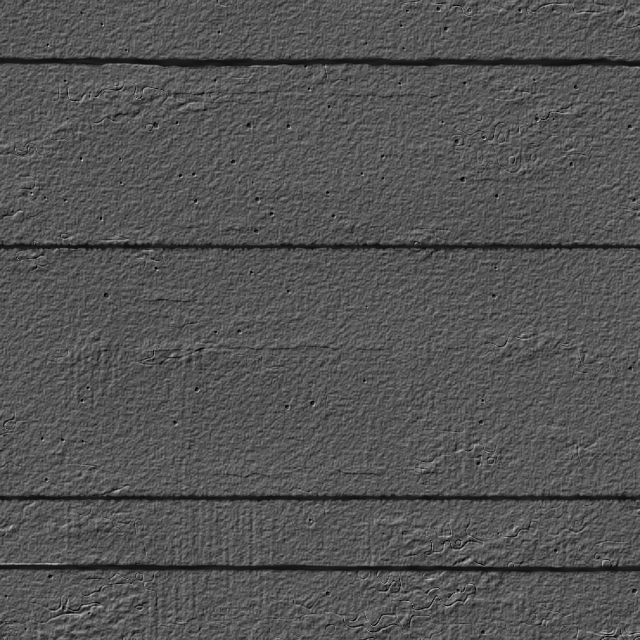
A three.js fragment shader for this texture:

```glsl
// Grey cast concrete with board marks: five uneven bands parted by four dark joints.
// A height field of grain, rough patches, wrinkles, ledges and pits is embossed
// with light from the upper left, then the chipped or frayed joints are cut in.

varying vec2 vUv;

float hash(vec2 p) {
  vec3 q = fract(p.xyx * 0.1031);
  q += dot(q, q.yzx + 33.33);
  return fract((q.x + q.y) * q.z);
}

float noise(vec2 p) {
  vec2 i = floor(p), f = fract(p);
  f = f * f * (3.0 - 2.0 * f);
  return mix(mix(hash(i), hash(i + vec2(1, 0)), f.x),
             mix(hash(i + vec2(0, 1)), hash(i + vec2(1, 1)), f.x), f.y);
}

// Step in height along a wavy horizontal line, broken up between two x limits
float ledge(vec2 p, float y, float left, float right) {
  float wave = (noise(vec2(p.x * 8.0, y * 91.0)) - 0.5) * 0.014
             + (noise(vec2(p.x * 55.0, y * 37.0)) - 0.5) * 0.007;
  float extent = smoothstep(left - 0.04, left + 0.04, p.x)
               * (1.0 - smoothstep(right - 0.06, right + 0.06, p.x));
  float broken = smoothstep(0.25, 0.65, noise(vec2(p.x * 24.0, y * 53.0)));
  float rise = p.y - y - wave;
  return extent * broken * smoothstep(-0.0015, 0.0015, rise)
       * (1.0 - smoothstep(0.002, 0.02, rise));
}

// Round pits, one at most per cell; denser in the second band from the top
float pits(vec2 p) {
  vec2 cell = floor(p * 34.0);
  vec2 center = 0.25 + 0.5 * vec2(hash(cell + 7.1), hash(cell + 19.7));
  float radius = mix(0.04, 0.13, pow(hash(cell + 41.3), 3.0));
  float density = 0.06 + 0.09 * smoothstep(0.6, 0.75, p.y);
  vec2 offset = fract(p * 34.0) - center;
  float d = length(offset) + 0.08 * (noise(p * 260.0) - 0.5);
  return step(hash(cell + 3.9), density) * (1.0 - smoothstep(radius * 0.5, radius + 0.05, d));
}

float height(vec2 p) {
  float rough = smoothstep(0.5, 0.85, 0.6 * noise(p * vec2(6, 13) + 4.0) + 0.4 * noise(p * vec2(21, 34)));
  rough += 0.35 * (1.0 - smoothstep(0.03, 0.11, p.y));
  float h = 0.5 * noise(p * vec2(150, 195)) + 0.36 * noise(p * 370.0 + 11.0);
  h += rough * (0.9 * noise(p * vec2(95, 120)) + 0.3 * noise(p * 210.0));

  // Wrinkles inside the rough patches
  float vein = abs(noise(p * vec2(19, 46) + 1.6 * noise(p * 60.0)) - 0.5);
  h -= 0.55 * rough * (1.0 - smoothstep(0.0, 0.09, vein));

  // Upright scratches in the lower half
  float scratched = smoothstep(0.6, 0.85, noise(p * vec2(17, 7) + 31.0)) * (1.0 - smoothstep(0.45, 0.55, p.y));
  h += 0.5 * scratched * noise(p * vec2(190, 16));

  h += 0.45 * ledge(p, 0.858, 0.0, 0.45) + 0.3 * ledge(p, 0.845, 0.3, 0.75);
  h += 0.4 * ledge(p, 0.452, 0.12, 0.85) + 0.5 * ledge(p, 0.528, 0.2, 0.36);
  h += 0.4 * ledge(p, 0.645, 0.26, 0.48) + 0.45 * ledge(p, 0.262, 0.32, 0.7);
  h += 0.3 * ledge(p, 0.725, 0.7, 1.0);
  return h - 0.9 * pits(p);
}

// Dark joint; chip bends its edges, fray roughens them, lip lights one side (sign)
float cutJoint(float shade, vec2 p, float y, float halfWidth, float chip, float fray, float lip) {
  float seed = halfWidth * 7000.0 + fray * 900.0;
  float bend = chip * (noise(vec2(p.x * 11.0, seed)) + 0.6 * noise(vec2(p.x * 70.0, seed)) - 0.8);
  float side = p.y - y - bend;
  float hair = noise(vec2(p.x * 250.0, seed + sign(side) * 9.0));
  float chipped = smoothstep(0.55, 0.9, noise(vec2(p.x * 34.0, seed + 5.0)));
  float d = abs(side) - halfWidth - fray * hair * hair - chip * 0.5 * chipped;

  // Light edge, uneven along the joint
  float glint = smoothstep(0.2, 0.75, noise(vec2(p.x * 16.0, seed + 2.0)))
              * (0.5 + 0.5 * noise(vec2(p.x * 190.0, seed)));
  float lipBand = 1.0 - smoothstep(0.0007, 0.0025, abs(side * sign(lip) - halfWidth - 0.0018));
  shade += abs(lip) * glint * lipBand;

  // Frayed shadow around a nearly black core
  shade *= 1.0 - 0.35 * (1.0 - smoothstep(0.0, 0.0045, d));
  float depth = 0.06 + 0.07 * noise(p * vec2(45, 240));
  return mix(shade, depth, 1.0 - smoothstep(-0.0012, 0.0014, d));
}

void main() {
  vec2 p = vUv;

  // Emboss the height field
  vec2 towardLight = vec2(-0.0008, 0.001);
  float slope = height(p - towardLight) - height(p + towardLight);
  float shade = 0.335 + 0.43 * slope;
  shade += 0.025 * (noise(p * vec2(5, 8)) - 0.5);
  shade *= 1.0 - 0.5 * pits(p);

  // Joints from top to bottom
  shade = cutJoint(shade, p, 0.9045 - 0.002 * p.x, 0.0036, 0.004, 0.0008, -0.33);
  shade = cutJoint(shade, p, 0.6146, 0.0017, 0.0003, 0.0035, -0.1);
  shade = cutJoint(shade, p, 0.2220, 0.0019, 0.0004, 0.0036, -0.08);
  float leftGlint = 0.12 + 0.4 * (1.0 - smoothstep(0.1, 0.35, p.x));
  shade = cutJoint(shade, p, 0.1145 - 0.004 * p.x, 0.0030, 0.002, 0.0009, leftGlint);

  gl_FragColor = vec4(vec3(clamp(shade, 0.04, 0.85)), 1.0);
}
```
